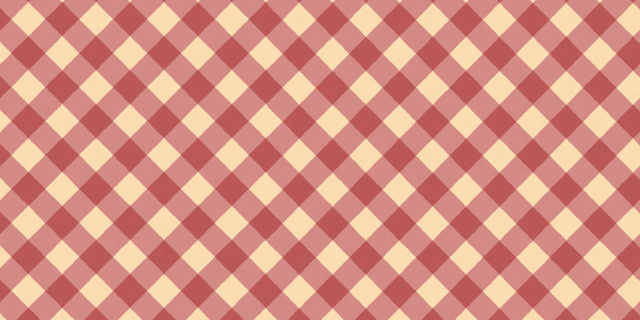
A Shadertoy shader for this pattern:

```glsl
// Diagonal gingham: two crossing sets of 45 degree bands over cream.
// One band gives pink, two crossing bands give red; a faint vertical seam,
// slightly uneven edges and a soft mottle keep the cloth from looking ruled.

float hash(vec2 cell) {
    vec3 q = fract(vec3(cell.xyx) * 0.1031);
    q += dot(q, q.yzx + 33.33);
    return fract((q.x + q.y) * q.z);
}

float valueNoise(vec2 p) {
    vec2 cell = floor(p);
    vec2 f = fract(p);
    f = f * f * (3.0 - 2.0 * f);
    float low = mix(hash(cell), hash(cell + vec2(1.0, 0.0)), f.x);
    float high = mix(hash(cell + vec2(0.0, 1.0)), hash(cell + vec2(1.0, 1.0)), f.x);
    return mix(low, high, f.y);
}

// Coverage of a band filling the middle half of each unit period.
float band(float phase, float softness) {
    return smoothstep(-softness, softness, 0.25 - abs(fract(phase) - 0.5));
}

// Position in check periods, with whole numbers at the centre of a cream check.
vec2 checkGrid(vec2 p) {
    float seam = 0.838;
    float right = step(seam, p.x);
    float x = (min(p.x, seam) - 0.0885) / 0.212 + max(p.x - seam, 0.0) / 0.2087;
    float y = (1.0 - p.y - 0.060 - 0.002 * right) / 0.2122;
    return vec2(x, y);
}

void mainImage(out vec4 fragColor, in vec2 fragCoord) {
    vec2 p = fragCoord / iResolution.y;
    vec2 grid = checkGrid(p);

    // Crossing bands with a slight wobble along their edges
    float wobble = 0.012 * (valueNoise(p * 90.0) - 0.5);
    float softness = max(0.012, 4.5 / iResolution.y);
    float rising = band(grid.x + grid.y + wobble, softness);
    float falling = band(grid.x - grid.y - wobble, softness);

    // Dye builds up where the bands overlap
    vec3 cream = vec3(0.98, 0.865, 0.69);
    vec3 pink = vec3(0.83, 0.54, 0.52);
    vec3 red = vec3(0.73, 0.345, 0.335);
    vec3 color = mix(mix(cream, pink, rising), mix(pink, red, rising), falling);

    // Soft mottle in the cloth
    color += 0.012 * (valueNoise(p * 60.0 + 17.0) - 0.5);
    fragColor = vec4(color, 1.0);
}
```
